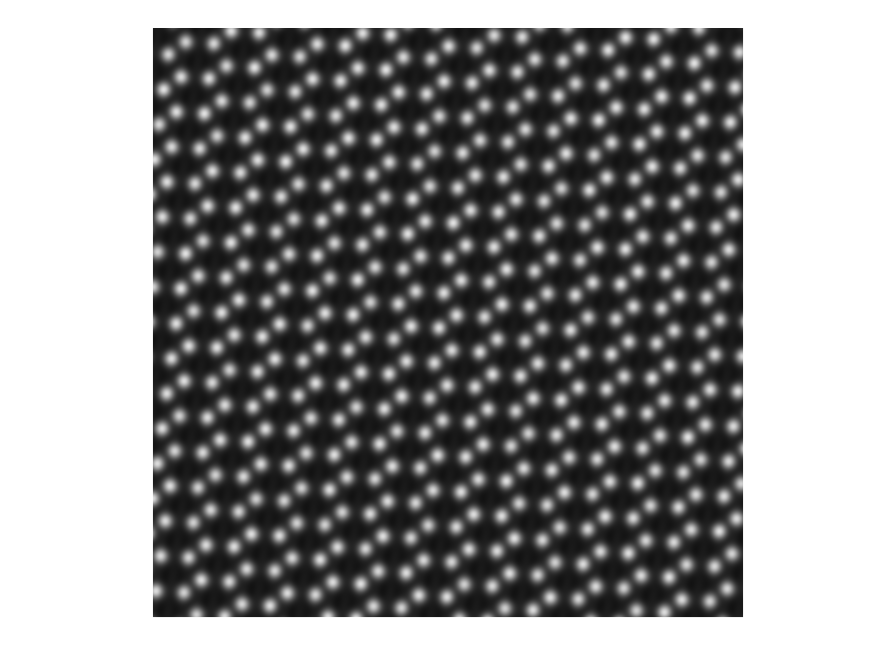
This pattern is drawn by a Shadertoy shader. Its source:

```glsl
const vec3 PAPER = vec3(1.0);
const float FLOOR_LEVEL = 0.085;   // darkest grey of the panel
const float PEAK_LEVEL = 0.74;     // brightness added by one spot
const float SPOT_SIGMA = 0.0079;   // spot spread, in canvas heights
const float TAU = 6.2831853;

float hash21(vec2 p) {
    vec3 q = fract(vec3(p.xyx) * 0.1031);
    q += dot(q, q.yzx + 33.33);
    return fract((q.x + q.y) * q.z);
}

float spot(vec2 offset, float sigma) {
    return exp(-dot(offset, offset) / (2.0 * sigma * sigma));
}

float boxDistance(vec2 p, vec2 halfSize) {
    vec2 d = abs(p) - halfSize;
    return length(max(d, 0.0)) + min(max(d.x, d.y), 0.0);
}

// Sum of paired spots in the cells around a point given in lattice coordinates
float pairedSpots(vec2 uv, mat2 lattice, vec2 bond, float sigma) {
    vec2 cell = floor(uv);
    float sum = 0.0;
    for (int j = -1; j <= 1; j++) {
        for (int i = -1; i <= 1; i++) {
            vec2 node = cell + vec2(i, j);
            vec2 offset = lattice * (uv - node);
            float gainA = mix(0.95, 1.05, hash21(node + 64.0));
            float gainB = mix(0.95, 1.05, hash21(node + 192.0));
            sum += gainA * spot(offset, sigma);
            sum += gainB * spot(offset - bond, sigma);
        }
    }
    return sum;
}

// Faint ridges along the channels and weak modulation across them
float channelRipple(vec2 uv) {
    float ridges = cos(TAU * 3.0 * (uv.x - 0.68));
    float beads = cos(TAU * (uv.y + 2.0 * uv.x));
    return 0.012 * ridges + 0.005 * beads;
}

void mainImage(out vec4 fragColor, in vec2 fragCoord) {
    float pixel = 1.0 / iResolution.y;
    vec2 p = (fragCoord - 0.5 * iResolution.xy) * pixel;

    // Oblique lattice: columns are the two repeat vectors
    mat2 lattice = mat2(0.06755, 0.01628, -0.0070, -0.05208);
    vec2 latticeOrigin = vec2(-0.4161, 0.4189);
    vec2 bond = vec2(0.0260, 0.0187);
    vec2 uv = inverse(lattice) * (p - latticeOrigin);

    float level = FLOOR_LEVEL + channelRipple(uv);
    level += PEAK_LEVEL * pairedSpots(uv, lattice, bond, SPOT_SIGMA);
    vec3 panel = vec3(clamp(level, 0.0, 1.0));

    // Square panel inside a plain margin that joins at every canvas edge
    float edge = boxDistance(p - vec2(0.0, 0.020), vec2(0.4392, 0.4384));
    float inside = 1.0 - smoothstep(-0.5 * pixel, 0.5 * pixel, edge);
    fragColor = vec4(mix(PAPER, panel, inside), 1.0);
}
```
